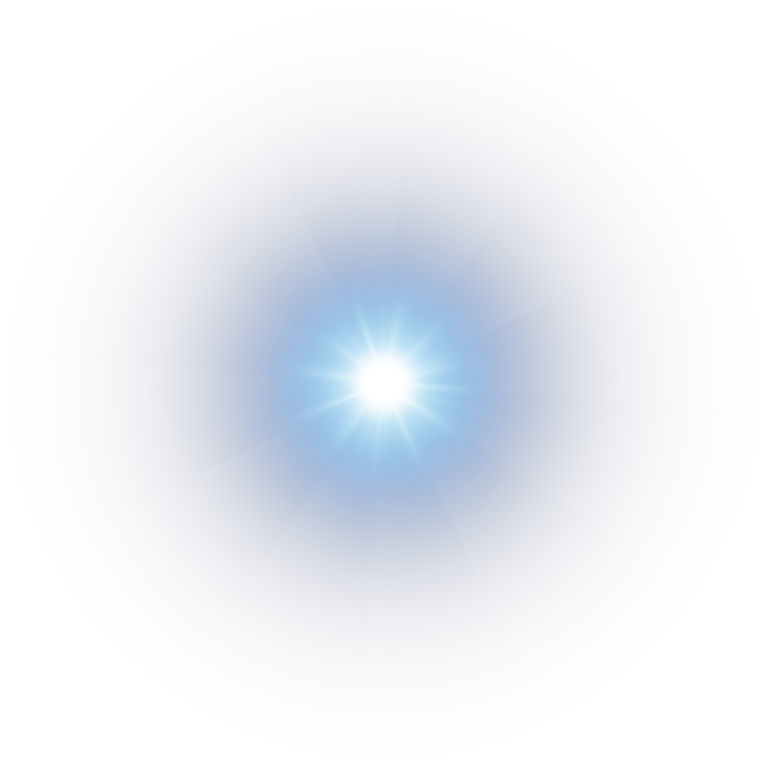
This background is drawn by a Shadertoy shader. Its source:

```glsl
const float TAU = 6.2831853;
const vec3 HALO_DEPTH = vec3(0.55, 0.453, 0.363);
const vec3 HALO_FALLOFF = vec3(21.4, 20.0, 20.0);
const vec3 CORE_RADIUS = vec3(0.069, 0.100, 0.155);

float hash(float n) {
    return fract(sin(n * 91.37) * 4375.85);
}

// Signed shortest turn between two angles
float turnBetween(float a, float b) {
    return mod(a - b + 0.5 * TAU, TAU) - 0.5 * TAU;
}

// Noise around the circle, joined at both ends
float ringNoise(float angle, float cells) {
    float x = fract(angle / TAU) * cells;
    float cell = floor(x);
    return mix(hash(cell + 1.0), hash(mod(cell + 1.0, cells) + 1.0),
               smoothstep(0.0, 1.0, x - cell));
}

// Narrow beams of varied width, length and strength
float beams(float angle, float radius, float first, float spacing) {
    float light = 0.0;
    for (int i = 0; i < 12; i++) {
        float id = float(i);
        float turn = turnBetween(angle, first + id * spacing);
        float width = mix(0.045, 0.10, hash(id + 3.0));
        float reach = mix(0.12, 0.19, hash(id + 17.0));
        float strength = mix(0.5, 1.0, hash(id + 29.0));
        float fade = 1.0 - smoothstep(0.04, reach, radius);
        light += strength * fade * exp(-turn * turn / (width * width));
    }
    return light;
}

// Faint wedges with one soft and one crisp side
float wedges(float angle, float first, float count) {
    float phase = fract((angle - first) / TAU * count);
    return phase * (1.0 - smoothstep(0.94, 1.0, phase)) - 0.5;
}

// Blue-grey shade around a clear white core
vec3 haloShade(float radius, float stretch) {
    vec3 core = CORE_RADIUS * stretch;
    float r2 = radius * radius;
    vec3 halo = HALO_DEPTH * exp(-HALO_FALLOFF * r2);
    return halo * (1.0 - exp(-r2 / (core * core)));
}

void mainImage(out vec4 fragColor, in vec2 fragCoord) {
    float size = min(iResolution.x, iResolution.y);
    vec2 p = (fragCoord - 0.5 * iResolution.xy) / size - vec2(0.0, 0.001);
    float radius = length(p);
    float angle = atan(p.y, p.x + 1e-6);

    // Rays widen the bright core along their directions
    float rays = beams(angle, radius, radians(17.0), radians(30.8));
    float grain = ringNoise(angle, 60.0) - 0.5;
    float nearCore = 1.0 - smoothstep(0.05, 0.17, radius);
    float stretch = 1.0 + 0.27 * rays + 0.07 * grain * nearCore;
    vec3 shade = haloShade(radius, stretch);

    // Wedge relief, white centre and outer rim
    float relief = smoothstep(0.08, 0.18, radius);
    shade *= 1.0 + 0.05 * relief * wedges(angle, radians(27.0), 12.0);
    shade *= smoothstep(0.012, 0.055, radius);
    shade *= 1.0 - smoothstep(0.46, 0.52, radius);

    fragColor = vec4(1.0 - shade, 1.0);
}
```
